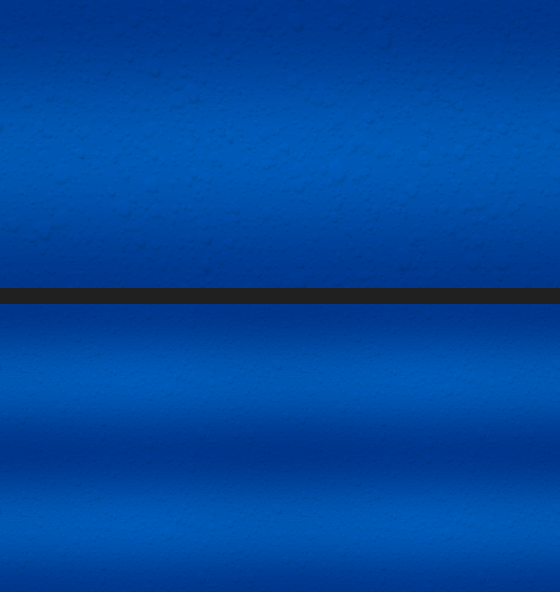
Top, the tile; bottom, the same tile 2 across and 2 down.
Give the GLSL for this texture, as a Shadertoy shader.

```glsl
// Water drops on a blue sheet with a soft horizontal band of light.
// Three wrapped layers of cellular noise scatter the drops, small to large;
// each drop gets a dark lower crescent and a faint bright upper rim.

const float TAU = 6.2831853;

vec3 hash3(vec2 p, float seed) {
    vec3 q = fract(vec3(p.xyx + seed) * vec3(0.1031, 0.1030, 0.0973));
    q += dot(q, q.yxz + 33.33);
    return fract((q.xxy + q.yzz) * q.zyx);
}

// Lays one layer of drops over the relief; grid is the whole number of cells.
float addDrops(float relief, vec2 uv, vec2 grid, float share, vec2 radii, float seed) {
    float aspect = iResolution.x / iResolution.y;
    float pixel = grid.y / iResolution.y;
    vec2 cell = floor(uv * grid);
    for (int j = -1; j <= 1; j++)
    for (int i = -1; i <= 1; i++) {
        vec2 id = cell + vec2(i, j);
        vec2 wrapped = mod(id, grid);
        vec3 place = hash3(wrapped, seed);
        vec3 form = hash3(wrapped, seed + 57.0);
        if (place.z > share) continue;

        // Slightly tall, tilted and uneven ellipse
        vec2 p = uv * grid - id - 0.15 - 0.7 * place.xy;
        p.x *= aspect * grid.y / grid.x;
        float radius = mix(radii.x, radii.y, form.x * form.x);
        p.x += p.y * (form.y - 0.5) * 0.7;
        p.y *= mix(0.72, 1.0, form.z);
        float angle = atan(p.y, p.x + 1e-5);
        float wobble = 0.07 * sin(2.0 * angle + TAU * form.y)
                     + 0.05 * sin(3.0 * angle + TAU * form.z);
        float dist = length(p) - radius * (1.0 + wobble);

        // Rim light from above, shadow beneath
        float up = p.y / (length(p) + 1e-4) - 0.25 * p.x / (length(p) + 1e-4);
        float width = 0.2 * radius + 0.45 * pixel;
        float rim = exp(-dist * dist / (width * width));
        float inside = 1.0 - smoothstep(-pixel, pixel, dist);
        float strength = mix(0.55, 1.0, form.y);
        float edge = 0.045 * smoothstep(0.1, 1.0, up) - 0.11 * smoothstep(0.0, 1.0, -up);
        relief = mix(relief, 0.012 * strength, inside);
        relief += rim * edge * strength;
    }
    return relief;
}

void mainImage(out vec4 fragColor, in vec2 fragCoord) {
    vec2 uv = fragCoord / iResolution.xy;

    // Band of light, brightest just below the middle
    float glow = 0.5 + 0.5 * cos(TAU * (uv.y - 0.47));
    vec3 color = mix(vec3(0.0, 0.215, 0.552), vec3(0.0, 0.345, 0.708), glow);
    color *= 1.0 - 0.012 * cos(TAU * uv.x);

    // Drops from fine spray to large beads
    float relief = addDrops(0.0, uv, vec2(93, 48), 0.42, vec2(0.16, 0.38), 3.0);
    relief = addDrops(relief, uv, vec2(60, 31), 0.36, vec2(0.18, 0.42), 19.0);
    relief = addDrops(relief, uv, vec2(31, 16), 0.27, vec2(0.18, 0.42), 41.0);

    fragColor = vec4(color * (1.0 + max(relief, -0.16)), 1.0);
}
```
